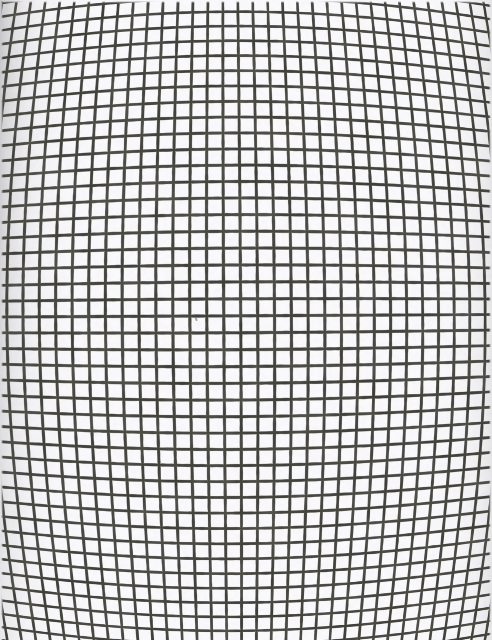
Give the GLSL for this pattern, as a Shadertoy shader.

```glsl
float hash(vec2 p) {
    return fract(sin(dot(p, vec2(41.3, 289.1))) * 4375.85);
}

float valueNoise(vec2 p) {
    vec2 cell = floor(p), f = fract(p);
    f = f * f * (3.0 - 2.0 * f);
    return mix(mix(hash(cell), hash(cell + vec2(1, 0)), f.x),
               mix(hash(cell + vec2(0, 1)), hash(cell + vec2(1, 1)), f.x), f.y);
}

// Barrel-bent plane, measured in grid cells
vec2 bulge(vec2 p) {
    p += vec2(0.006 * p.y, -0.005 * p.x);
    vec2 sq = p * p;
    vec2 stretch = 1.0 + vec2(0.193, 0.29) * sq + 0.56 * sq.yx + vec2(0.023, -0.013) * p;
    return 37.74 * p * stretch + vec2(0.5, 0.0);
}

float segment(vec2 p, vec2 a, vec2 b) {
    vec2 d = b - a;
    return length(p - a - d * clamp(dot(p - a, d) / dot(d, d), 0.0, 1.0));
}

void mainImage(out vec4 fragColor, in vec2 fragCoord) {
    vec2 uv = fragCoord / iResolution.xy;
    float aspect = iResolution.x / iResolution.y;
    vec2 pos = vec2(uv.x * aspect, uv.y);
    float pixel = 1.0 / iResolution.y;

    // Paper, shaded toward the sides and the upper left
    vec3 paper = vec3(0.975, 0.975, 0.985);
    float leftShade = exp(-uv.x * 22.0) * mix(0.07, 0.2, uv.y);
    float rightShade = exp((uv.x - 1.0) * 26.0) * 0.08;
    paper -= leftShade + rightShade;
    paper += 0.015 * (valueNoise(pos * 190.0) - 0.5);

    // Ink lines with slightly uneven edges and tone
    vec2 grid = bulge(pos - vec2(0.472 * aspect, 0.5065));
    vec2 lineDist = abs(fract(grid + 0.5) - 0.5);
    lineDist += 0.02 * (valueNoise(pos * 130.0) - 0.5);
    float soft = max(0.045, 28.0 * pixel);
    vec2 lines = 1.0 - smoothstep(0.092 - soft, 0.092 + soft, lineDist);
    float ink = max(lines.x, lines.y);
    vec3 inkColor = vec3(0.275, 0.27, 0.25) + 0.08 * (valueNoise(pos * 45.0) - 0.4);

    // Bare margins along the sheet border
    float edge = min(min(pos.x, aspect - pos.x), 1.0 - pos.y);
    ink *= smoothstep(0.001, 0.004 + pixel, edge);

    // Small stray pen stroke
    float stroke = segment(pos, vec2(0.304, 0.508), vec2(0.307, 0.5));
    ink = max(ink, 0.5 * (1.0 - smoothstep(0.0003, 0.0003 + 1.5 * pixel, stroke)));

    fragColor = vec4(mix(paper, inkColor, ink), 1.0);
}
```
